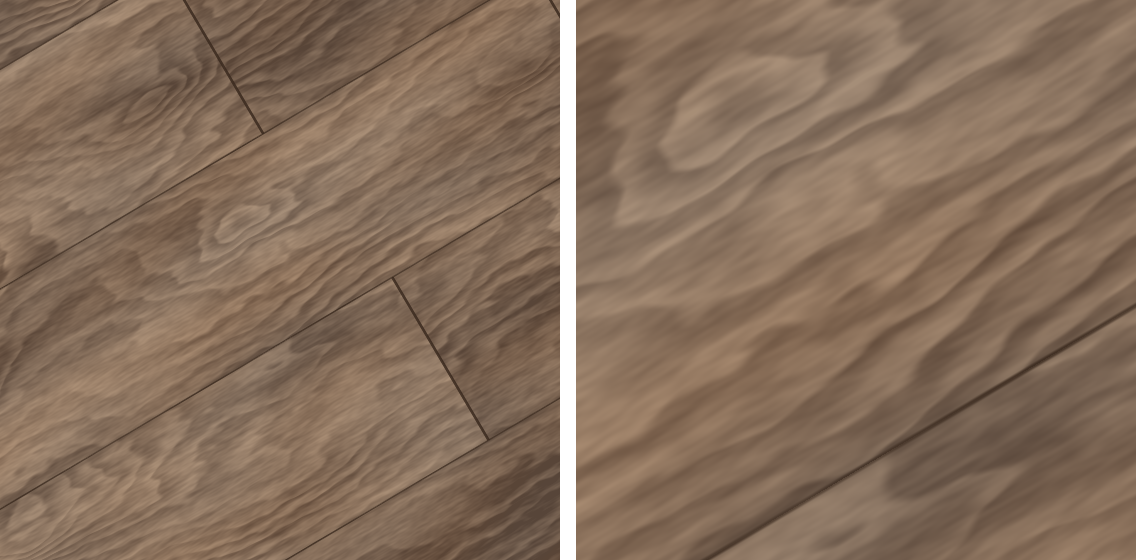
Left, the full canvas; right, a detail of the centre.
Write a three.js fragment shader that draws this texture.

```glsl
// Diagonal brown wood plank floor with flowing grain, thin seams and staggered end joints.
varying vec2 vUv;

const float PI = 3.14159265;
const float ANGLE = 0.534;         // direction of the planks
const float PLANK_WIDTH = 0.338;
const float PLANK_LENGTH = 1.6;
const float FIRST_SEAM = -0.26;

const vec3 DARK_WOOD = vec3(0.35, 0.27, 0.215);
const vec3 LIGHT_WOOD = vec3(0.66, 0.555, 0.46);
const vec3 GROOVE = vec3(0.23, 0.165, 0.12);

vec2 hash2(vec2 p) {
  vec3 q = fract(p.xyx * vec3(0.1031, 0.103, 0.0973));
  q += dot(q, q.yzx + 33.33);
  return fract((q.xx + q.yz) * q.zy);
}

float cornerSlope(vec2 cell, vec2 offset) {
  float a = 2.0 * PI * hash2(cell).x;
  return dot(vec2(cos(a), sin(a)), offset);
}

// Gradient noise, about -0.7 to 0.7.
float noise(vec2 p) {
  vec2 i = floor(p);
  vec2 f = p - i;
  vec2 w = f * f * f * (f * (f * 6.0 - 15.0) + 10.0);
  vec2 e = vec2(1.0, 0.0);
  float low = mix(cornerSlope(i, f), cornerSlope(i + e, f - e), w.x);
  float high = mix(cornerSlope(i + e.yx, f - e.yx), cornerSlope(i + 1.0, f - 1.0), w.x);
  return mix(low, high, w.y);
}

// Position of an end joint; neighbouring rows are staggered.
float jointStart(float row) {
  return mix(0.86 - 0.034 * row, 1.355, mod(row, 2.0));
}

// Overall lightness of one plank.
float plankTone(vec2 id) {
  float alternate = 0.2 * (mod(id.x, 2.0) - 0.5);
  float wave = 0.1 * cos(0.5 * PI * (id.y - 1.0)) - 0.03;
  return mix(alternate, wave, mod(id.y, 2.0));
}

// Elongated eye in the grain; its sign tells light from dark.
vec2 grainEye(vec2 p, float row, float across) {
  float k = floor((p.x - 0.35) / 0.6);
  float along = p.x - 0.65 - 0.6 * k;
  float side = (across - fract(0.83 - 0.2 * row)) * PLANK_WIDTH;
  side += 0.03 * noise(p * vec2(8.0, 16.0));
  vec2 d = vec2(along / 0.13, side / 0.045);
  return vec2(exp(-dot(d, d)), cos(PI * (k + row + 1.0)));
}

// Growth rings: a slow darkening that ends in a crisp edge.
float growthRing(float height) {
  float t = fract(height);
  return smoothstep(0.0, 0.78, t) * (1.0 - smoothstep(0.8, 1.0, t));
}

float woodShade(vec2 p, vec2 id, float across) {
  vec2 q = p + 20.0 + 17.0 * hash2(id + 40.0);
  vec2 eye = grainEye(p, id.y, across);

  // Bent layers make the long streaks and the cathedral figures.
  float bend = mix(6.0, 3.2, mod(id.y, 2.0));
  float height = 24.0 * q.y + bend * noise(q * vec2(1.8, 5.0));
  height += 0.8 * noise(q * vec2(7.0, 20.0));
  height += 0.35 * noise(q * vec2(24.0, 70.0)) + 2.6 * eye.x;
  float strength = clamp(0.8 + 0.9 * noise(q * vec2(2.6, 9.0) + 5.0), 0.25, 1.2);

  float shade = 0.63 + plankTone(id) - 0.36 * strength * growthRing(height);
  shade += 0.42 * noise(q * vec2(1.6, 7.0) + 9.0);
  shade += 0.16 * eye.x * eye.y;

  // Fine fibres and pores.
  shade += 0.22 * noise(q * vec2(5.0, 60.0));
  shade += 0.20 * noise(q * vec2(20.0, 150.0));
  shade += 0.14 * noise(q * vec2(55.0, 260.0));
  return clamp(shade, 0.0, 1.0);
}

// Soft line around distance zero.
float softLine(float d, float halfWidth) {
  return 1.0 - smoothstep(halfWidth - 0.001, halfWidth + 0.001, abs(d));
}

void main() {
  // Turn into plank space: x along the boards, y across them.
  float c = cos(ANGLE);
  float s = sin(ANGLE);
  vec2 p = vec2(c * vUv.x + s * vUv.y, c * vUv.y - s * vUv.x);

  float rowPos = (p.y - FIRST_SEAM) / PLANK_WIDTH;
  float row = floor(rowPos);
  float across = rowPos - row;
  float lengthPos = (p.x - jointStart(row)) / PLANK_LENGTH;
  vec2 id = vec2(floor(lengthPos), row);

  // Wood colour with a slight drift between warm and grey.
  vec3 color = mix(DARK_WOOD, LIGHT_WOOD, woodShade(p, id, across));
  color += vec3(0.025, 0.0, -0.02) * noise(p * vec2(3.0, 9.0) + 60.0);

  // Long seams vary in depth; end joints are wider and darker.
  float seamDistance = (0.5 - abs(across - 0.5)) * PLANK_WIDTH;
  float jointDistance = (0.5 - abs(fract(lengthPos) - 0.5)) * PLANK_LENGTH;
  float depth = 0.65 + 0.4 * noise(vec2(p.x * 6.0, row * 3.7 + 0.5));
  color *= 1.0 - 0.12 * exp(-seamDistance / 0.004);
  color = mix(color, GROOVE, depth * softLine(seamDistance, 0.0013));
  color = mix(color, GROOVE, 0.85 * softLine(jointDistance, 0.0024));

  gl_FragColor = vec4(color, 1.0);
}
```
